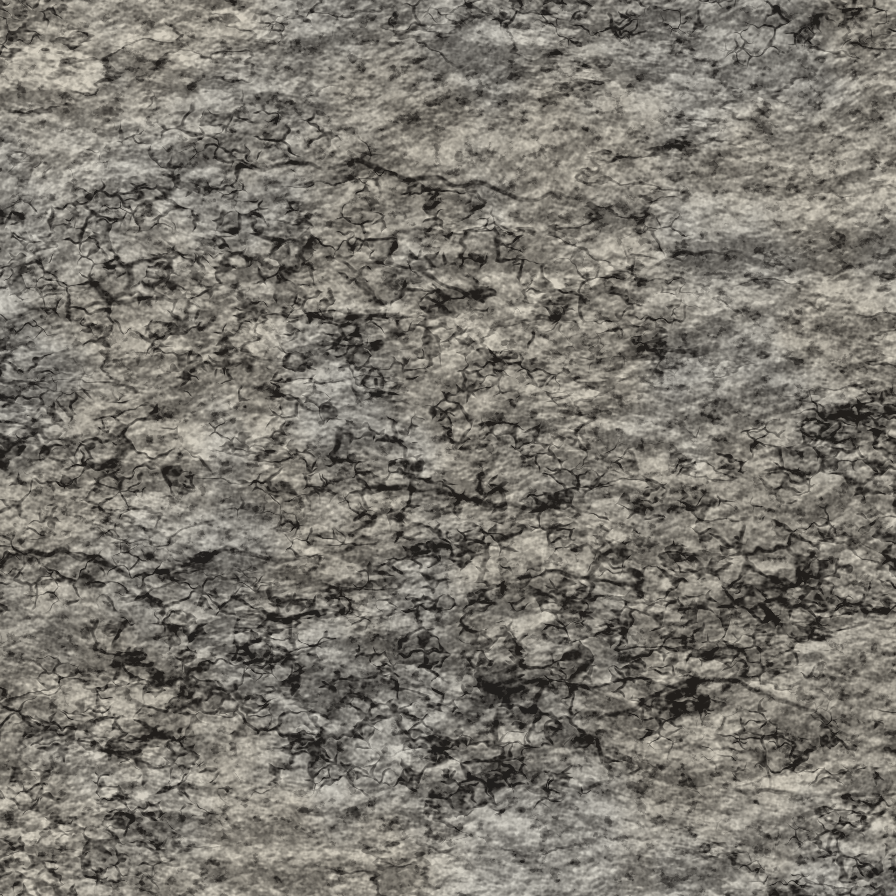
A Shadertoy shader for this texture:

```glsl
// Weathered grey rock face with ledges, brittle cracks, creases and fine grain.

const vec3  DARK_ROCK  = vec3(0.18, 0.17, 0.16);
const vec3  LIGHT_ROCK = vec3(0.71, 0.695, 0.665);
const vec3  WARM_STAIN = vec3(1.01, 0.998, 0.965);
const vec3  COOL_STONE = vec3(0.995, 1.0, 0.995);
const float BASE_TONE       = 0.675;
const float BROAD_CONTRAST  = 0.32;
const float PATCH_CONTRAST  = 0.22;
const float CRUMB_CONTRAST  = 0.48;
const float GRAIN_CONTRAST  = 0.56;
const float FACET_CONTRAST  = 0.16;
const float RELIEF_LIGHT    = 0.027;
const float CRACK_DARKNESS  = 0.50;
const float CREASE_DARKNESS = 0.34;
const float CREASE_LIP      = 0.13;
const float PIT_DARKNESS    = 0.24;
const float LEDGE_DARKNESS  = 0.50;
const int   LEDGE_COUNT     = 9;
const vec2  LIGHT_STEP      = vec2(-0.0006, 0.0022);
const vec2  BLOCK_SCALE     = vec2(23.0, 34.0);
const vec2  CHIP_SCALE      = vec2(46.0, 66.0);
const mat2  GRAIN_TURN      = mat2(0.8, 0.6, -0.6, 0.8);

float hash(vec2 p) {
    return fract(sin(dot(p, vec2(127.1, 311.7))) * 43758.5453);
}

float noise(vec2 p) {
    vec2 i = floor(p), f = fract(p);
    f = f * f * (3.0 - 2.0 * f);
    return mix(mix(hash(i), hash(i + vec2(1, 0)), f.x),
               mix(hash(i + vec2(0, 1)), hash(i + vec2(1, 1)), f.x), f.y);
}

// Layered noise, turned at each octave to hide the lattice.
float fbm(vec2 p) {
    float sum = 0.0, amp = 0.516;
    for (int i = 0; i < 5; i++) {
        sum += amp * noise(p);
        p = mat2(1.6, 1.2, -1.2, 1.6) * p + 17.3;
        amp *= 0.5;
    }
    return sum;
}

// x: gap between the two nearest centres, zero on borders; y: cell tone.
vec2 cells(vec2 p) {
    vec2 cell = floor(p), f = fract(p);
    float nearest = 8.0, second = 8.0, tone = 0.0;
    for (int y = -1; y <= 1; y++)
    for (int x = -1; x <= 1; x++) {
        vec2 o = vec2(x, y);
        float h = hash(cell + o);
        float d = length(o + vec2(h, hash(cell + o + 57.0)) - f);
        second = min(second, max(nearest, d));
        if (d < nearest) { nearest = d; tone = fract(h * 91.7); }
    }
    return vec2(second - nearest, tone);
}

// x: short broken cracks in fractured zones; y: tone of the facets between.
vec2 cracks(vec2 p) {
    vec2 ragged = p + 0.009 * (vec2(noise(p * 38.0), noise(p * 38.0 + 40.0)) - 0.5)
                    + 0.008 * (vec2(noise(p * 130.0), noise(p * 130.0 + 80.0)) - 0.5);
    float zone = smoothstep(0.38, 0.66, fbm(p * vec2(3.0, 4.5) + 5.0));
    float blockWidth = 0.01 + 0.26 * zone * smoothstep(0.35, 0.80, noise(p * 37.0 + 9.0));
    float chipWidth = 0.01 + 0.42 * zone * smoothstep(0.40, 0.85, noise(p * 52.0 + 70.0));
    vec2 block = cells(ragged * BLOCK_SCALE);
    vec2 chip = cells(ragged * CHIP_SCALE);
    float blockLine = 1.0 - smoothstep(0.2 * blockWidth, blockWidth, block.x);
    float chipLine = 1.0 - smoothstep(0.2 * chipWidth, chipWidth, chip.x);
    float line = max(blockLine * smoothstep(0.03, 0.13, blockWidth),
                     0.9 * chipLine * smoothstep(0.04, 0.20, chipWidth));
    vec2 flatness = smoothstep(0.0, 0.15, vec2(block.x, chip.x));
    return vec2(line, zone * dot(flatness, vec2(block.y, chip.y) - 0.5));
}

float surface(vec2 p, float crack) {
    vec2 bend = 0.025 * (vec2(noise(p * 8.0), noise(p * 8.0 + 30.0)) - 0.5);
    return fbm((p + bend) * vec2(14.0, 20.0)) - 0.006 * crack;
}

// Ragged creases on a noise contour: x is the dark side, y the lit side.
vec2 creases(vec2 p) {
    float d = fbm(p * vec2(13.0, 27.0) + 90.0) - 0.5;
    float gate = smoothstep(0.42, 0.68, noise(p * vec2(15.0, 21.0) + 50.0));
    return gate * vec2(1.0 - smoothstep(0.008, 0.032, abs(d)),
                       1.0 - smoothstep(0.010, 0.050, abs(d - 0.055)));
}

// Long wandering ledges: x is the dark fissure and shade, y the lit lip.
vec2 ledges(vec2 p) {
    vec2 result = vec2(0.0);
    for (int i = 0; i < LEDGE_COUNT; i++) {
        float id = float(i);
        float along = p.x - hash(vec2(id, 3.0));
        float reach = mix(0.15, 0.45, hash(vec2(id, 8.0)));
        float level = (id + hash(vec2(id, 5.0))) / float(LEDGE_COUNT);
        level += along * 0.3 * (hash(vec2(id, 13.0)) - 0.5);
        level += 0.13 * (fbm(vec2(p.x * 5.0, id * 9.0)) - 0.5);
        float d = p.y - level + 0.008 * (noise(p * 55.0) - 0.5);
        float taper = 1.0 - smoothstep(0.4 * reach, reach, abs(along));
        taper *= smoothstep(0.15, 0.6, noise(vec2(p.x * 14.0, id * 4.0)));
        float width = 0.0015 + 0.0032 * taper;
        float fissure = 1.0 - smoothstep(0.25 * width, width, abs(d));
        float shade = 0.35 * exp(-abs(d) / 0.010) * (1.0 - smoothstep(-0.003, 0.003, d));
        result = max(result, taper * vec2(max(fissure, shade), exp(-abs(d - 0.009) / 0.008)));
    }
    return result;
}

void mainImage(out vec4 fragColor, in vec2 fragCoord) {
    vec2 p = fragCoord / iResolution.y;
    // Mottled stone, crumbs and grain.
    float crumbs = fbm(p * vec2(84.0, 104.0) + 33.0);
    float grain = mix(noise(GRAIN_TURN * p * 250.0), noise(p * GRAIN_TURN * 410.0), 0.5);
    float tone = BASE_TONE + BROAD_CONTRAST * (fbm(p * vec2(2.6, 3.6) + 21.0) - 0.5)
               + PATCH_CONTRAST * (fbm(p * vec2(21.0, 27.0) + 3.0) - 0.5)
               + CRUMB_CONTRAST * (crumbs - 0.5) + GRAIN_CONTRAST * (grain - 0.5);
    // Relief lit from above.
    vec2 crack = cracks(p), q = p + LIGHT_STEP;
    float slope = (surface(p, crack.x) - surface(q, cracks(q).x)) / length(LIGHT_STEP);
    tone += clamp(RELIEF_LIGHT * slope, -0.24, 0.28) + FACET_CONTRAST * crack.y;
    // Fissures, ledges, creases and pits.
    vec2 ledge = ledges(p), crease = creases(p);
    float pits = 1.0 - smoothstep(0.27, 0.36, crumbs);
    tone += 0.10 * ledge.y + CREASE_LIP * crease.y - LEDGE_DARKNESS * ledge.x
          - CREASE_DARKNESS * crease.x - CRACK_DARKNESS * crack.x - PIT_DARKNESS * pits;
    // Stone colour with faint warm staining.
    vec3 color = mix(DARK_ROCK, LIGHT_ROCK, clamp(tone, -0.10, 1.22));
    float stain = smoothstep(0.35, 0.65, fbm(p * 5.0 + 60.0));
    fragColor = vec4(color * mix(COOL_STONE, WARM_STAIN, stain), 1.0);
}
```
